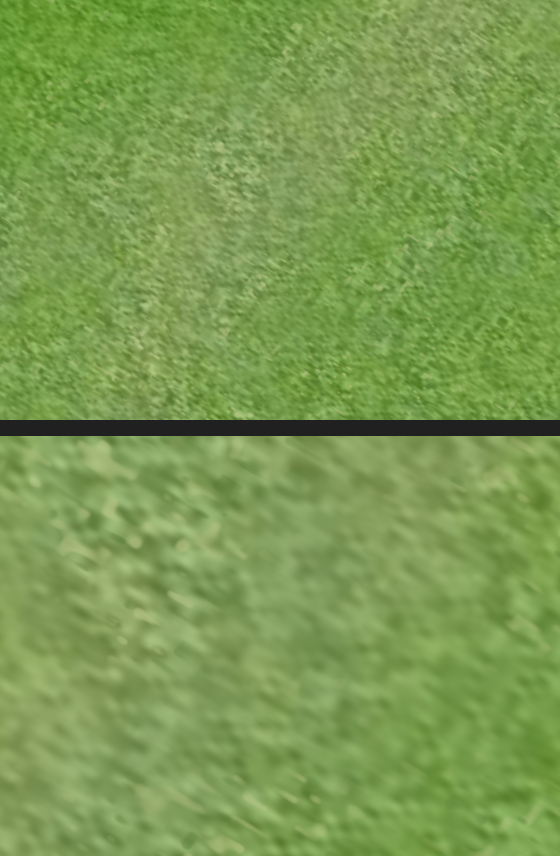
Top: the whole. Bottom: its middle third, enlarged.
Give the GLSL for this texture, as a Shadertoy shader.

```glsl
const vec3 LUSH   = vec3(0.395, 0.592, 0.200);
const vec3 MEADOW = vec3(0.456, 0.608, 0.292);
const vec3 DRY    = vec3(0.530, 0.622, 0.365);
const vec3 COOL   = vec3(0.470, 0.610, 0.385);
const vec3 YELLOW = vec3(0.520, 0.665, 0.240);
const vec3 STRAW  = vec3(0.740, 0.790, 0.540);
const vec3 SHADE  = vec3(0.310, 0.455, 0.190);

const float BLADE_ANGLE = -0.55;           // blades fall to the right
const vec2  BLADE_FREQ  = vec2(82.0, 138.0);
const float CLUMP_FREQ  = 24.0;
const float PATCH_FREQ  = 5.0;
const float GRAIN_GAIN  = 0.29;
const float CLUMP_GAIN  = 0.06;

float hash(vec2 p) {
    return fract(sin(dot(p, vec2(127.1, 311.7))) * 43758.5453);
}

float noise(vec2 p) {
    vec2 i = floor(p), f = fract(p);
    f = f * f * (3.0 - 2.0 * f);
    return mix(mix(hash(i), hash(i + vec2(1, 0)), f.x),
               mix(hash(i + vec2(0, 1)), hash(i + vec2(1, 1)), f.x), f.y);
}

// Expresses a point in axes turned by the angle a
mat2 turnedAxes(float a) {
    return mat2(cos(a), -sin(a), sin(a), cos(a));
}

float fbm(vec2 p) {
    float sum = 0.0, gain = 0.53;
    for (int i = 0; i < 4; i++) {
        sum += gain * noise(p);
        p = turnedAxes(0.7) * p * 2.03 + 17.3;
        gain *= 0.5;
    }
    return sum;
}

// Worn track curving from the lower left to the upper right
float wornTrack(vec2 p) {
    float center = 0.32 + 0.28 * p.y + 0.48 * p.y * p.y;
    float d = (p.x - center) / (0.11 + 0.20 * p.y);
    return exp(-d * d);
}

// Fainter track crossing the lawn at a shallow slope
float crossTrack(vec2 p) {
    float d = (p.y - 0.40 - 0.36 * p.x) / 0.14;
    return exp(-d * d);
}

vec3 lawnColor(vec2 p) {
    float broad = fbm(p * PATCH_FREQ);
    float tint = fbm(p * PATCH_FREQ * 2.0 + 41.0);
    vec2 q = p + 0.14 * (vec2(broad, tint) - 0.5);

    float lush = smoothstep(-0.02, 0.40, q.y - 0.48 - 0.50 * q.x);
    float lowerRight = smoothstep(0.45, 0.95, q.x - 0.5 * q.y);
    float dry = wornTrack(q) + 0.45 * crossTrack(q);
    dry = clamp(dry * (0.45 + 0.8 * broad), 0.0, 1.0);

    vec3 color = mix(MEADOW, LUSH, max(lush, 0.25 * lowerRight));
    color = mix(color, DRY, dry * (1.0 - 0.7 * lush));
    color = mix(color, COOL, 0.35 * smoothstep(0.55, 0.75, tint) * (1.0 - lush));
    return mix(color, YELLOW, 0.22 * smoothstep(0.46, 0.28, tint));
}

void mainImage(out vec4 fragColor, in vec2 fragCoord) {
    vec2 p = fragCoord / iResolution.y;
    vec3 color = lawnColor(p);

    // Short slanted blades, slightly bent by a coarser noise
    vec2 bend = 0.005 * vec2(noise(p * 17.0), noise(p * 17.0 + 53.0));
    vec2 fine = turnedAxes(BLADE_ANGLE) * (p + bend) * BLADE_FREQ;
    float grainA = noise(fine);
    float grainB = noise(turnedAxes(0.25) * fine * 0.73 + 91.0);
    float grain = 0.6 * grainA + 0.4 * grainB - 0.5;

    // Tufts vary in brightness and in how rough they are
    float clump = fbm(p * CLUMP_FREQ + 7.0) - 0.5;
    float rough = smoothstep(0.15, 0.75, fbm(p * 9.0 + 23.0));
    float calm = smoothstep(0.0, 0.4, p.y - 0.45 - 0.50 * p.x);
    rough *= 1.0 - 0.4 * calm;
    color += GRAIN_GAIN * grain * (0.6 + 0.6 * rough);
    color += CLUMP_GAIN * clump * vec3(1.2, 1.0, 1.3);

    // Pale dry tips and dark gaps
    float tips = noise(fine * 0.8 + 131.0) + 0.4 * clump;
    float gaps = noise(fine * 0.85 + 211.0) - 0.4 * clump;
    color = mix(color, STRAW, 0.60 * rough * smoothstep(0.70, 0.98, tips));
    color = mix(color, SHADE, 0.45 * rough * smoothstep(0.73, 0.98, gaps));

    fragColor = vec4(clamp(color, 0.0, 1.0), 1.0);
}
```
